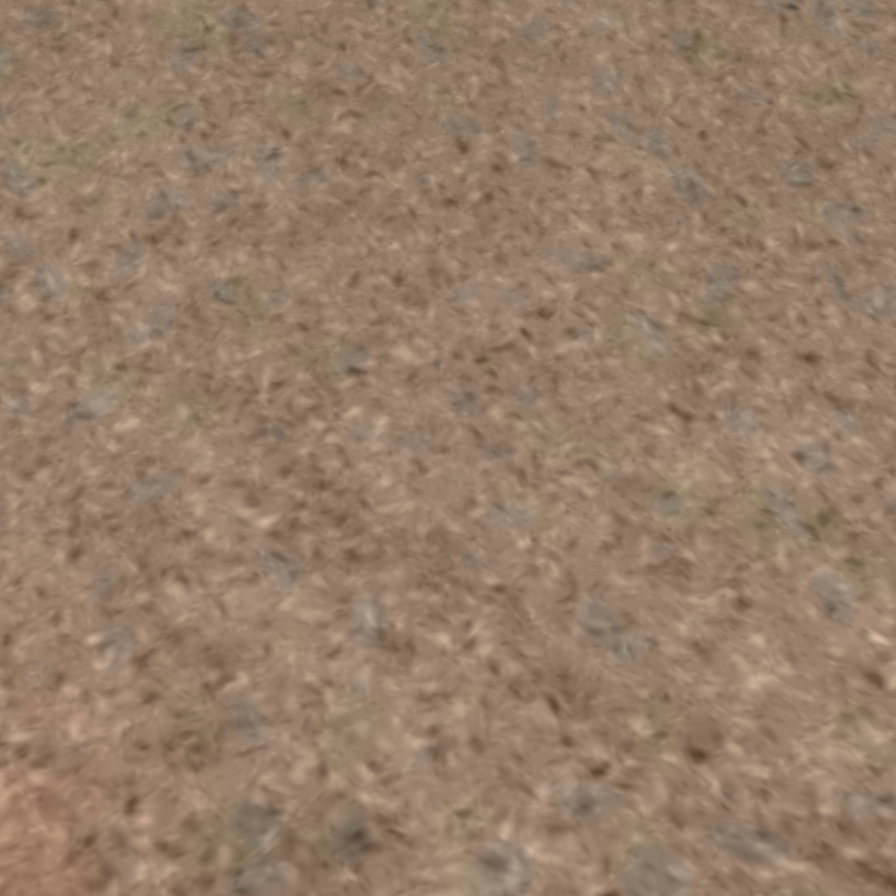
Reproduce this texture procedurally as a WebGL 1 fragment shader.

```glsl
precision highp float;
// Dry brown soil with soft crumbs and faint grey and green patches, receding upwards.
uniform vec2 u_resolution;

#define SOIL_COLOR vec3(0.600, 0.499, 0.417)
#define GREY_COLOR vec3(0.515, 0.470, 0.425)
#define GREEN_COLOR vec3(0.560, 0.490, 0.380)
#define CLAY_COLOR vec3(0.650, 0.490, 0.385)
#define CRUMB_DENSITY 40.0
#define CRUMB_CONTRAST 0.105
#define FINE_CONTRAST 0.050
#define CLUMP_CONTRAST 0.055
#define PEBBLE_CONTRAST 0.170
#define RECESSION 0.9
#define TILT -0.5

vec3 hash3(vec2 cell) {
    vec3 h = fract(cell.xyx * vec3(0.1031, 0.1030, 0.0973));
    h += dot(h, h.yxz + 33.33);
    return fract((h.xxy + h.yzz) * h.zyx);
}

// Cellular noise: each cell scatters one soft, elongated grain of random sign.
// Only the given share of the cells carries a grain.
float grains(vec2 p, float share) {
    vec2 cell = floor(p);
    float total = 0.0;
    for (int j = -1; j <= 1; j++) {
        for (int i = -1; i <= 1; i++) {
            vec2 neighbour = cell + vec2(float(i), float(j));
            vec3 place = hash3(neighbour + 57.0);
            vec3 look = hash3(neighbour + 191.0);
            vec2 d = p - neighbour - place.xy;
            float angle = TILT + 2.4 * (place.z - 0.5);
            float c = cos(angle), s = sin(angle);
            d = vec2(c * d.x + s * d.y, c * d.y - s * d.x) * vec2(1.0, 1.6);
            float body = max(0.0, 1.0 - dot(d, d));
            total += (2.0 * look.x - 1.0) * step(look.y, share) * body * body * body;
        }
    }
    return total;
}

void main() {
    vec2 uv = gl_FragCoord.xy / min(u_resolution.x, u_resolution.y);

    // Ground plane: features shrink towards the top
    float shrink = 1.0 + RECESSION * uv.y;
    vec2 ground = vec2((uv.x - 0.5) * shrink, uv.y * (1.0 + 0.5 * RECESSION * uv.y) * 1.15);
    ground += 4.0;

    // Uneven outlines, bent by layered sines
    vec2 bent = ground + 0.004 * sin(ground.yx * vec2(47.0, 61.0) + 2.0 * sin(ground * 29.0));

    // Relief from crumbs, dust and larger clumps
    float clumps = grains(bent * CRUMB_DENSITY * 0.38 + 11.0, 1.0);
    float broad = grains(bent * 5.0 + 23.0, 1.0);
    float relief = CRUMB_CONTRAST * grains(bent * CRUMB_DENSITY, 1.0)
                 + FINE_CONTRAST * grains(bent * CRUMB_DENSITY * 2.1 + 37.0, 1.0)
                 + CLUMP_CONTRAST * clumps + 0.035 * broad;

    // Sparse pebbles: distinct dark pits, weaker pale flecks
    float pebble = grains(bent * CRUMB_DENSITY * 0.85 + 71.0, 0.14);
    relief += PEBBLE_CONTRAST * (min(pebble, 0.0) + 0.6 * max(pebble, 0.0));
    relief *= mix(1.15, 0.72, uv.y);

    // Colour patches
    float greyness = smoothstep(0.12, 0.6, grains(bent * 13.0 + 5.0, 0.7) + 0.3 * clumps);
    float greenness = smoothstep(0.0, 0.6, grains(bent * 8.0 + 83.0, 0.8) + 0.25 * clumps);
    float clay = 1.0 - smoothstep(0.05, 0.42, length(uv * vec2(1.3, 0.9)) - 0.08 * broad);
    vec3 color = mix(SOIL_COLOR, GREEN_COLOR, 0.6 * greenness);
    color = mix(color, GREY_COLOR, 0.6 * greyness);
    color = mix(color, CLAY_COLOR, 0.6 * clay);
    color -= vec3(0.022, 0.014, 0.016) * smoothstep(0.6, 1.0, uv.y);

    gl_FragColor = vec4(color + relief * vec3(1.05, 1.0, 0.96), 1.0);
}
```
